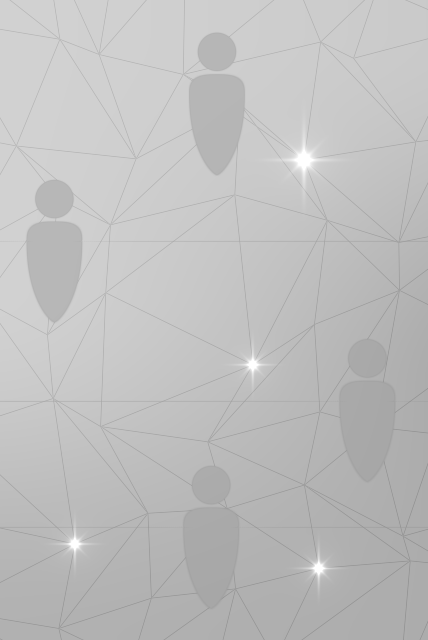
Reproduce this background procedurally as a WebGL 2 fragment shader.

```glsl
#version 300 es
precision highp float;
// Grey gradient with a fine triangulated web, four simple figures and four star glints.

uniform vec2 u_resolution;
out vec4 outColor;

// Lengths are in canvas heights, origin at the lower left.
const vec2 CELL = vec2(0.1333, 0.1429);
const float LINE_HALF_WIDTH = 0.0007;
const float FIGURE_GREY = 0.62;

// Glints: xy = centre, z = size.
const vec3 GLINTS[4] = vec3[4](
    vec3(0.475, 0.750, 1.00), vec3(0.395, 0.430, 0.60),
    vec3(0.117, 0.150, 0.60), vec3(0.498, 0.112, 0.62));

// Head centres of the figures.
const vec2 HEADS[4] = vec2[4](
    vec2(0.339, 0.919), vec2(0.085, 0.689),
    vec2(0.574, 0.440), vec2(0.330, 0.242));

float hash(vec2 cell, float seed) {
    return fract(sin(dot(cell, vec2(127.1, 311.7)) + seed * 74.7) * 43758.55);
}

float segmentDistance(vec2 p, vec2 a, vec2 b) {
    vec2 ab = b - a;
    float t = clamp(dot(p - a, ab) / dot(ab, ab), 0.0, 1.0);
    return length(p - a - ab * t);
}

// One node per cell; a glint inside the cell becomes its node.
vec2 webNode(vec2 cell) {
    vec2 jitter = vec2(hash(cell, 1.0), hash(cell, 2.0));
    vec2 node = (cell + mix(vec2(0.12), vec2(0.88), jitter)) * CELL;
    for (int i = 0; i < 4; i++) {
        if (floor(GLINTS[i].xy / CELL) == cell) node = GLINTS[i].xy;
    }
    return node;
}

// Distance to the nearest web line, with one diagonal per quad.
float webDistance(vec2 p) {
    vec2 home = floor(p / CELL);
    float d = 1.0;
    for (int j = -1; j <= 0; j++) {
        for (int i = -1; i <= 0; i++) {
            vec2 cell = home + vec2(i, j);
            vec2 a = webNode(cell);
            vec2 b = webNode(cell + vec2(1.0, 0.0));
            vec2 c = webNode(cell + vec2(0.0, 1.0));
            vec2 e = webNode(cell + vec2(1.0));
            d = min(d, min(segmentDistance(p, a, b), segmentDistance(p, a, c)));
            d = min(d, min(segmentDistance(p, b, e), segmentDistance(p, c, e)));
            bool rising = hash(cell, 3.0) > 0.45;
            d = min(d, rising ? segmentDistance(p, a, e) : segmentDistance(p, b, c));
        }
    }
    return d;
}

// Square-shouldered body tapering to a round tip; negative inside.
float bodyField(vec2 q) {
    vec2 s = abs(q) / vec2(0.0435, q.y > 0.0 ? 0.031 : 0.127);
    vec2 power = q.y > 0.0 ? vec2(3.0) : vec2(1.43, 2.2);
    return pow(s.x, power.x) + pow(s.y, power.y) - 1.0;
}

float figureDistance(vec2 q, float pixel) {
    float field = bodyField(q + vec2(0.0, 0.066));
    float body = field / max(fwidth(field), 0.0001) * pixel;
    return min(length(q) - 0.030, body);
}

float ray(vec2 q, float reach, float width) {
    float taper = max(0.0, 1.0 - abs(q.y) / reach);
    return taper * taper * exp(-q.x * q.x / (width * width));
}

float glint(vec2 q) {
    float r = length(q);
    vec2 diagonal = vec2(q.x + q.y, q.x - q.y) * 0.7071;
    float light = exp(-r * r / 0.00017) + 0.38 * exp(-r / 0.024);
    light += 0.75 * ray(q, 0.105, 0.0032) + 0.65 * ray(q.yx, 0.095, 0.0028);
    light += 0.40 * (ray(diagonal, 0.065, 0.0028) + ray(diagonal.yx, 0.065, 0.0028));
    return light;
}

// Light on the upper left, darker to the right and the bottom.
float backdrop(vec2 uv) {
    float down = 1.0 - uv.y;
    float left = 0.82 - 0.125 * smoothstep(0.45, 1.0, down);
    float right = 0.79 - 0.115 * smoothstep(0.05, 0.60, down);
    return mix(left, right, pow(uv.x, 1.5));
}

void main() {
    vec2 p = gl_FragCoord.xy / u_resolution.y;
    float pixel = 1.0 / u_resolution.y;
    float grey = backdrop(gl_FragCoord.xy / u_resolution);

    // Web lines
    float line = 1.0 - smoothstep(-0.5, 0.5, (webDistance(p) - LINE_HALF_WIDTH) / pixel);
    grey -= 0.085 * line;

    // Figures with a faint rim
    for (int i = 0; i < 4; i++) {
        float d = figureDistance(p - HEADS[i], pixel);
        float fill = 1.0 - smoothstep(-0.7, 0.7, d / pixel);
        float base = backdrop(gl_FragCoord.xy / u_resolution);
        grey = mix(grey, mix(base, FIGURE_GREY, 0.5), fill);
        grey -= 0.025 * (1.0 - smoothstep(0.0, 0.0025, abs(d)));
    }

    // Glints
    for (int i = 0; i < 4; i++) {
        float light = glint((p - GLINTS[i].xy) / GLINTS[i].z);
        grey = mix(grey, 1.0, clamp(light, 0.0, 1.0));
    }
    outColor = vec4(vec3(grey), 1.0);
}
```
